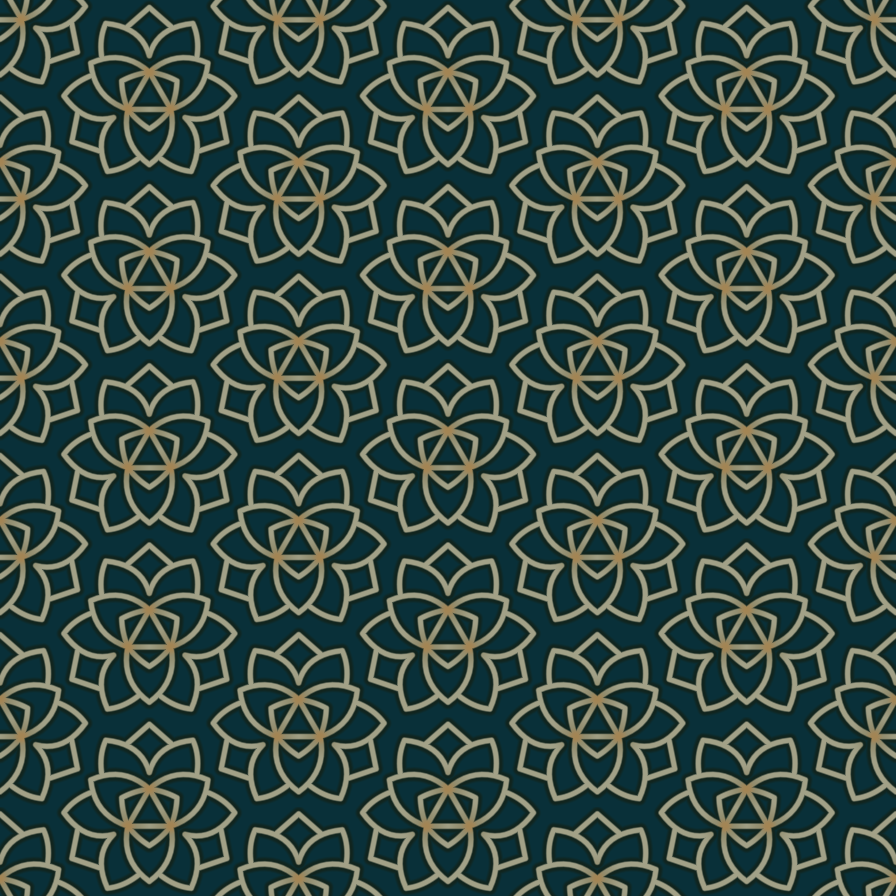
A WebGL 1 fragment shader for this pattern:

```glsl
precision highp float;

uniform vec2 u_resolution;

const float PI = 3.14159265;
const vec2 REPEATS = vec2(3.0, 5.0);
const vec2 CELL = vec2(384.0, 230.4); // size of one repeat in flower units

float segmentDistance(vec2 p, vec2 a, vec2 b) {
  vec2 ap = p - a;
  vec2 ab = b - a;
  return length(ap - ab * clamp(dot(ap, ab) / dot(ab, ab), 0.0, 1.0));
}

// Quadratic curve from a to b, approximated by short segments
float curveDistance(vec2 p, vec2 a, vec2 control, vec2 b) {
  float nearest = 1e4;
  vec2 previous = a;
  for (int i = 1; i <= 10; i++) {
    float t = float(i) / 10.0;
    vec2 point = mix(mix(a, control, t), mix(control, b, t), t);
    nearest = min(nearest, segmentDistance(p, previous, point));
    previous = point;
  }
  return nearest;
}

// Mirror the plane into one sixth: +y is a gap between inner petals
vec2 foldThreefold(vec2 p) {
  float angle = atan(p.x, p.y);
  angle = abs(mod(angle + PI / 3.0, 2.0 * PI / 3.0) - PI / 3.0);
  return length(p) * vec2(sin(angle), cos(angle));
}

float lotusDistance(vec2 q) {
  vec2 petalAxis = vec2(sin(PI / 3.0), 0.5);
  vec2 crossing = vec2(0.0, 32.0);
  vec2 outerTip = vec2(56.0, 94.5);

  // Central triangle and the petal ends crossing around it
  float d = segmentDistance(q, crossing, petalAxis * 16.0);
  d = min(d, curveDistance(q, crossing, vec2(20.0, 29.0), petalAxis * 41.0));

  // Inner petal
  d = min(d, curveDistance(q, crossing, vec2(34.0, 62.0), petalAxis * 87.0));

  // Outer petal, both edges
  d = min(d, curveDistance(q, vec2(0.0, 53.0), vec2(10.0, 90.0), outerTip));
  d = min(d, curveDistance(q, outerTip, vec2(65.0, 75.0), vec2(61.0, 50.0)));

  // Pointed tip behind the outer petals
  return min(d, segmentDistance(q, vec2(0.0, 115.0), vec2(29.0, 89.5)));
}

void main() {
  vec2 uv = gl_FragCoord.xy / u_resolution;
  float d = 1e4;
  float junction = 1e4;

  // Two interleaved grids, half a repeat apart
  for (int i = 0; i < 2; i++) {
    vec2 grid = uv * REPEATS - vec2(0.5, 0.459) - 0.5 * float(i);
    vec2 anchor = vec2(0.5, 0.46);
    vec2 q = foldThreefold((fract(grid + anchor) - anchor) * CELL);
    d = min(d, lotusDistance(q));
    junction = min(junction, length(q - vec2(0.0, 32.0)));
  }

  // Teal ground, dark halo, pale gold line warming at the crossings
  float pixel = CELL.y * REPEATS.y / u_resolution.y;
  float soften = max(1.4, 0.6 * pixel);
  vec3 ground = mix(vec3(0.065, 0.14, 0.115), vec3(0.035, 0.19, 0.225),
                    smoothstep(5.5, 11.0, d));
  vec3 gold = mix(vec3(0.57, 0.55, 0.43), vec3(0.635, 0.63, 0.53),
                  smoothstep(8.0, 34.0, junction));
  gold = mix(vec3(0.64, 0.52, 0.33), gold, smoothstep(2.0, 13.0, junction));
  float line = 1.0 - smoothstep(3.5 - soften, 3.5 + soften, d);

  gl_FragColor = vec4(mix(ground, gold, line), 1.0);
}
```
